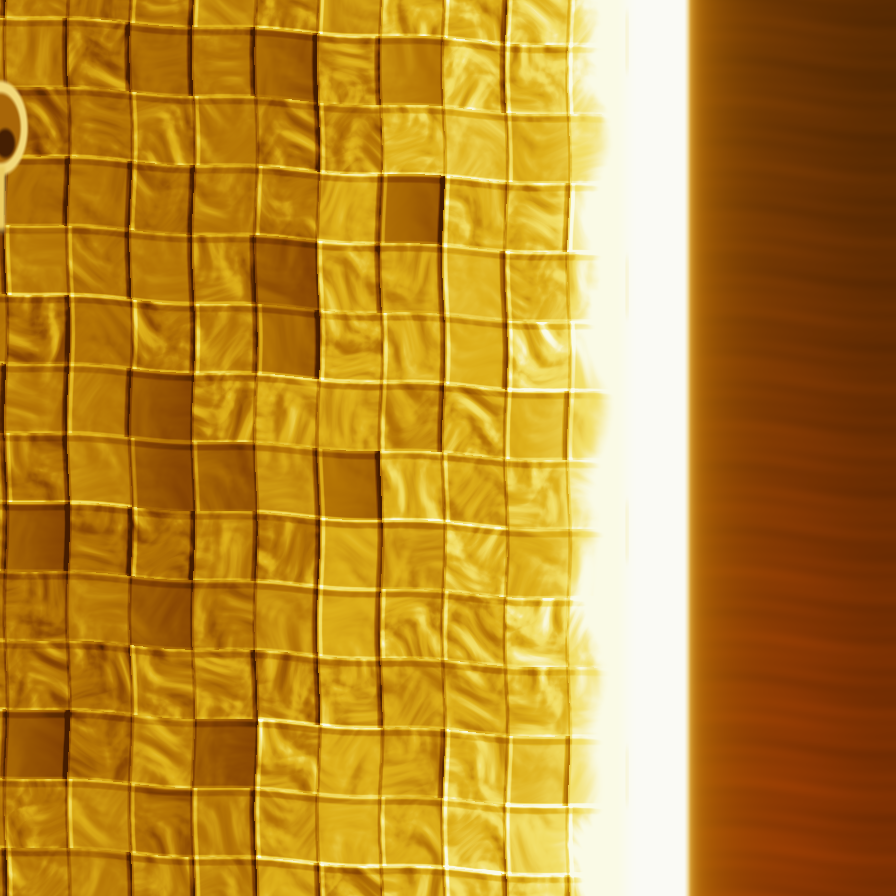
This texture is drawn by a WebGL 1 fragment shader. Its source:

```glsl
precision highp float;
// Crinkled gold-leaf tiles beside a glowing vertical light strip and a dark amber wood panel.
uniform vec2 u_resolution;

const vec2 TILE = vec2(0.0698, 0.0772);
const float STRIP_EDGE = 0.768;

float hash(vec2 p) {
  return fract(sin(dot(p, vec2(127.1, 311.7))) * 4375.85);
}

// Distance to the nearest scattered feature point
float cellular(vec2 p) {
  vec2 cell = floor(p), f = fract(p);
  float nearest = 2.0;
  for (int j = -1; j <= 1; j++) {
    for (int i = -1; i <= 1; i++) {
      vec2 o = vec2(float(i), float(j));
      vec2 point = vec2(hash(cell + o), hash(cell + o + 37.0));
      nearest = min(nearest, length(o + point - f));
    }
  }
  return nearest;
}

// Height of creased foil; each tile turns its folds by its own seed
float foilHeight(vec2 p, float seed) {
  float a = 0.4 + seed * 2.0;
  vec2 q = mat2(cos(a), sin(a), -sin(a), cos(a)) * p + seed * 19.0;
  q += 0.18 * sin(q.yx * 5.0 + seed * 31.0);
  float folds = sin(q.x * 8.0 + 1.6 * sin(q.y * 3.0));
  return 0.22 * folds + 0.5 * cellular(q * vec2(3.6, 2.1)) + 0.16 * cellular(q * 7.0);
}

float foilRelief(vec2 p, float seed) {
  return foilHeight(p + vec2(0.05, 0.03), seed) - foilHeight(p - vec2(0.05, 0.03), seed);
}

float line(float d, float width) {
  return 1.0 - smoothstep(width * 0.3, width, abs(d));
}

float isCell(vec2 cell, float column, float row) {
  return 1.0 - step(0.5, distance(cell, vec2(column, row)));
}

// Tiles tilted away from the light
float shadedTile(vec2 c) {
  float s = isCell(c, 6.0, 11.0) + isCell(c, 4.0, 11.0) + isCell(c, 6.0, 9.0);
  s += isCell(c, 4.0, 8.0) + isCell(c, 4.0, 7.0) + isCell(c, 2.0, 6.0);
  s += isCell(c, 2.0, 5.0) + isCell(c, 3.0, 5.0) + isCell(c, 5.0, 5.0);
  s += isCell(c, 0.0, 4.0) + isCell(c, 2.0, 3.0);
  return s + isCell(c, 0.0, 1.0) + isCell(c, 3.0, 1.0);
}

vec3 goldRamp(float t) {
  vec3 c = mix(vec3(0.27, 0.11, 0.0), vec3(0.53, 0.27, 0.01), smoothstep(0.0, 0.27, t));
  c = mix(c, vec3(0.71, 0.46, 0.02), smoothstep(0.22, 0.5, t));
  c = mix(c, vec3(0.87, 0.69, 0.10), smoothstep(0.46, 0.69, t));
  c = mix(c, vec3(0.95, 0.87, 0.40), smoothstep(0.66, 0.86, t));
  return mix(c, vec3(0.98, 0.98, 0.90), smoothstep(0.84, 1.05, t));
}

vec3 goldWall(vec2 p) {
  // Rows sag gently to the right
  vec2 grid = vec2(p.x - 0.0065, p.y + 0.052 * p.x - 0.056) / TILE;
  grid += 0.025 * sin(grid.yx * 2.3 + vec2(0.0, 1.7));
  vec2 cell = floor(grid), f = fract(grid);
  float seed = hash(cell), shade = shadedTile(cell);
  float fade = 1.0 - smoothstep(0.60, 0.70, p.x);

  float tone = mix(0.47, 0.69, smoothstep(0.12, 0.61, p.x));
  tone += 0.05 * smoothstep(0.5, 0.0, p.y) * (1.0 - p.x);
  tone += (hash(cell + 11.0) - 0.5) * 0.15 * fade + 0.06 * (0.5 - f.x) * fade;
  tone -= shade * (0.15 + 0.09 * f.x);
  float creasing = mix(0.12, 0.52, hash(cell + 5.0)) * (1.0 - 0.7 * shade);
  tone += foilRelief(grid, seed) * creasing * fade;

  // Bright lips and dark gaps between tiles
  float side = min(f.x, 1.0 - f.x);
  float level = min(f.y, 1.0 - f.y);
  tone -= line(side, 0.045) * fade * 0.16;
  tone -= line(f.x - 0.97, 0.07) * step(0.55, hash(cell + 23.0)) * fade * 0.30;
  tone += line(f.x - 0.05, 0.05) * step(0.5, seed) * fade * 0.18;
  tone += line(level, 0.045) * mix(0.05, 0.30, hash(vec2(floor(cell.x / 2.0), floor(grid.y + 0.5)))) * fade;
  tone -= line(f.y - 0.92, 0.06) * fade * 0.13;

  // Halo spilling over the tiles near the strip
  float ripple = 0.010 * sin(p.y * 19.0 + 1.0) + 0.007 * sin(p.y * 43.0);
  tone += 0.13 * smoothstep(0.57, 0.645, p.x);
  tone += 0.32 * smoothstep(0.625, 0.695, p.x + ripple);
  float scuff = smoothstep(0.25, 0.9, sin(p.y * 23.0 - 1.5));
  tone -= line(p.x - 0.700, 0.004) * scuff * 0.18;
  return goldRamp(tone);
}

vec3 woodPanel(vec2 p) {
  float away = p.x - STRIP_EDGE;
  vec3 wood = mix(vec3(0.55, 0.21, 0.01), vec3(0.40, 0.19, 0.01), smoothstep(0.05, 0.95, p.y));
  wood *= 1.0 - 0.13 * smoothstep(0.10, 0.23, away);
  float y = p.y + 0.05 * p.x + 0.006 * sin(p.x * 21.0);
  float grain = sin(y * 83.0) + 0.7 * sin(y * 191.0 + p.x * 9.0) + 0.5 * sin(y * 347.0 - p.x * 13.0);
  wood *= 1.0 + 0.035 * grain;
  wood = mix(wood, vec3(0.73, 0.44, 0.02), exp(-away * 24.0));
  return mix(wood, vec3(0.90, 0.73, 0.32), exp(-away * 190.0));
}

// Curved metal fitting cut by the left border
vec3 addFitting(vec3 color, vec2 p) {
  float oval = (length((p - vec2(0.0, 0.857)) / vec2(0.027, 0.046)) - 1.0) * 0.027;
  color = mix(color, vec3(0.66, 0.40, 0.03), 1.0 - smoothstep(-0.003, 0.002, oval));
  color = mix(color, vec3(0.95, 0.85, 0.48), line(oval, 0.006));
  float eye = length((p - vec2(0.006, 0.840)) / vec2(0.012, 0.018));
  color = mix(color, vec3(0.27, 0.12, 0.01), 1.0 - smoothstep(0.7, 1.1, eye));
  float stem = line(p.x, 0.009) * smoothstep(0.735, 0.75, p.y) * (1.0 - smoothstep(0.81, 0.82, p.y));
  return mix(color, vec3(0.92, 0.80, 0.38), stem);
}

void main() {
  vec2 p = gl_FragCoord.xy / u_resolution;
  vec3 wall = addFitting(goldWall(p), p);
  vec3 strip = vec3(0.98, 0.98, 0.96);
  vec3 color = mix(wall, strip, smoothstep(0.685, 0.712, p.x));
  color = mix(color, woodPanel(vec2(max(p.x, STRIP_EDGE), p.y)), smoothstep(0.763, 0.772, p.x));
  gl_FragColor = vec4(color, 1.0);
}
```
